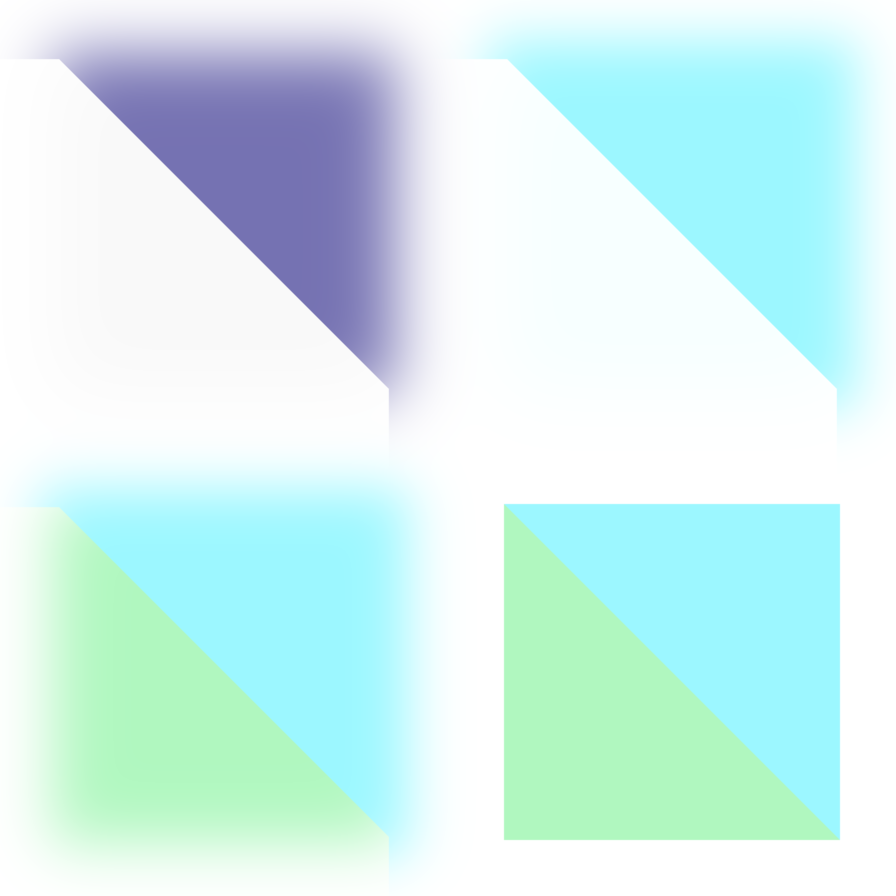
A three.js fragment shader for this background:

```glsl
// Four diagonally split two-tone squares on white: three softly blurred, one crisp.
#define BOX_HALF 0.375    // half side of each square, in cell units
#define SOFT_INSET 0.132  // where the split turns straight in blurred cells
#define EDGE 0.002        // smoothing of hard edges
#define DEEP_BLUR 0.07
#define PALE_BLUR 0.085
#define CYAN_BLUR 0.06
#define CYAN_GROW 0.035   // outward spread of the cyan glow
#define GREEN_BLUR 0.066

varying vec2 vUv;

const vec3 WHITE = vec3(1.0);
const vec3 PURPLE = vec3(0.46, 0.447, 0.698);
const vec3 CYAN = vec3(0.61, 0.97, 1.0);
const vec3 GREEN = vec3(0.69, 0.97, 0.75);
const vec3 PALE_GREY = vec3(0.975);
const vec3 PALE_CYAN = vec3(0.967, 1.0, 1.0);

// Smooth approximation of the Gaussian cumulative distribution
vec2 gaussianStep(vec2 x) {
  x = clamp(x, -6.0, 6.0);
  return 1.0 / (1.0 + exp(-1.5976 * x - 0.07056 * x * x * x));
}

// Coverage of a centred square blurred by a Gaussian
float blurredBox(vec2 p, float halfSide, float blur) {
  vec2 c = gaussianStep((p + halfSide) / blur)
         - gaussianStep((p - halfSide) / blur);
  return c.x * c.y;
}

// 0 in the lower left part, 1 beyond the diagonal and its straight ends
float splitMask(vec2 q, float inset) {
  float d = max((q.x - q.y) * 0.7071,
                max(inset - q.y, q.x - 1.0 + inset));
  return smoothstep(-EDGE, EDGE, d);
}

// One split square; q runs right and down across its cell
vec3 splitSquare(vec2 q, float inset, vec3 lower, vec2 lowerShape,
                 vec3 upper, vec2 upperShape) {
  vec2 p = q - 0.5;
  float a = blurredBox(p, BOX_HALF + lowerShape.x, lowerShape.y);
  float b = blurredBox(p, BOX_HALF + upperShape.x, upperShape.y);
  return mix(mix(WHITE, lower, a), mix(WHITE, upper, b), splitMask(q, inset));
}

void main() {
  vec3 color = WHITE;

  // Each shape is x: outward growth, y: blur
  vec2 crisp = vec2(0.0, EDGE * 0.5);
  vec2 cyanGlow = vec2(CYAN_GROW, CYAN_BLUR);

  // Multiply the cells so that their glows blend across borders
  for (int i = 0; i < 4; i++) {
    float row = floor(float(i) * 0.5);
    float column = float(i) - 2.0 * row;
    vec2 q = vec2(vUv.x, 1.0 - vUv.y) * 2.0 - vec2(column, row);

    vec3 lower = PALE_GREY;
    vec3 upper = PURPLE;
    vec2 lowerShape = vec2(0.0, PALE_BLUR);
    vec2 upperShape = vec2(0.007, DEEP_BLUR);
    float inset = SOFT_INSET;

    if (i > 0) {
      lower = i == 1 ? PALE_CYAN : GREEN;
      upper = CYAN;
      upperShape = cyanGlow;
    }
    if (i == 2) lowerShape = vec2(0.008, GREEN_BLUR);
    if (i == 3) {
      lowerShape = crisp;
      upperShape = crisp;
      inset = 0.5 - BOX_HALF;
    }
    color *= splitSquare(q, inset, lower, lowerShape, upper, upperShape);
  }

  gl_FragColor = vec4(color, 1.0);
}
```
